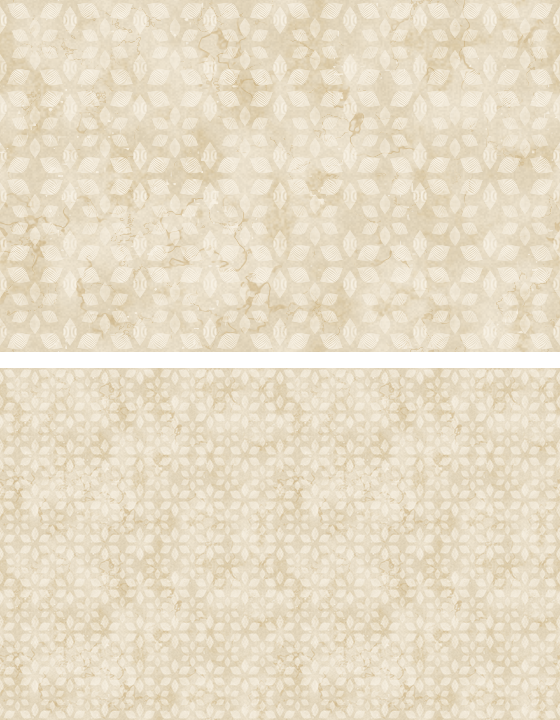
Top, the tile; bottom, the same tile 2 across and 2 down.
Reproduce this pattern procedurally as a WebGL 1 fragment shader.

```glsl
precision highp float;

#define CELLS vec2(8.0, 4.0)
#define LINES 5.0
#define LARGE_PETAL vec3(0.288, 0.205, 0.100)
#define SMALL_PETAL vec3(0.228, 0.150, 0.076)
#define SAND vec3(0.878, 0.826, 0.722)
#define CREAM vec3(0.920, 0.880, 0.800)
#define TAN vec3(0.845, 0.772, 0.625)
#define VEIN vec3(0.790, 0.680, 0.480)
#define IVORY vec3(0.970, 0.945, 0.895)
#define VEIN_WIDTH 0.022
#define GRAIN 0.045

uniform vec2 u_resolution;

const float SECTOR = 1.0471976;

float hash(vec2 p) {
  return fract(sin(dot(p, vec2(127.1, 311.7))) * 43758.5453);
}

// Value noise that wraps after one canvas
float noise(vec2 uv, vec2 period, float seed) {
  vec2 p = uv * period;
  vec2 i = floor(p);
  vec2 f = fract(p);
  f = f * f * (3.0 - 2.0 * f);
  vec2 a = mod(i, period) + seed;
  vec2 b = mod(i + 1.0, period) + seed;
  return mix(mix(hash(a), hash(vec2(b.x, a.y)), f.x),
             mix(hash(vec2(a.x, b.y)), hash(b), f.x), f.y);
}

float fbm(vec2 uv, vec2 period, float seed) {
  float sum = 0.0;
  float amplitude = 0.5;
  for (int i = 0; i < 5; i++) {
    sum += amplitude * noise(uv, period, seed);
    period *= 2.0;
    seed += 17.3;
    amplitude *= 0.55;
  }
  return sum / 1.0552;
}

// Ragged cracks along the middle level of the noise
float veins(vec2 uv, vec2 period, float seed) {
  float level = abs(fbm(uv, period, seed) - 0.5);
  float patches = smoothstep(0.48, 0.64, fbm(uv, period, seed + 41.0));
  return (1.0 - smoothstep(0.0, VEIN_WIDTH, level)) * patches;
}

vec3 marble(vec2 uv) {
  float cloud = fbm(uv, vec2(16.0, 10.0), 3.0);
  float blotch = fbm(uv, vec2(14.0, 9.0), 29.0);
  float grain = noise(uv, vec2(320.0, 200.0), 5.0);
  float pits = noise(uv, vec2(200.0, 125.0), 71.0);
  vec3 color = mix(SAND, CREAM, smoothstep(0.25, 0.75, cloud));
  // Speckled stains
  float stain = smoothstep(0.53, 0.72, blotch);
  color = mix(color, TAN, stain * (0.15 + 0.75 * pits));
  vec2 warp = vec2(noise(uv, vec2(48.0, 30.0), 8.0),
                   noise(uv, vec2(48.0, 30.0), 19.0)) - 0.5;
  vec2 bent = uv + 0.012 * warp;
  float cracks = max(veins(bent, vec2(10.0, 6.0), 57.0),
                     0.8 * veins(bent, vec2(22.0, 14.0), 93.0));
  color = mix(color, VEIN, 0.55 * cracks);
  // Pale chips
  float chips = smoothstep(0.84, 0.96, noise(uv, vec2(144.0, 90.0), 12.0))
              * smoothstep(0.60, 0.75, noise(uv, vec2(18.0, 11.0), 66.0));
  color = mix(color, IVORY, 0.8 * chips);
  return color + GRAIN * (grain - 0.5);
}

// Six petals; shape holds centre radius, half length and half width
float flower(vec2 v, vec3 shape, float px) {
  float angle = (floor(atan(v.y, v.x) / SECTOR) + 0.5) * SECTOR;
  vec2 axis = vec2(cos(angle), sin(angle));
  // The slanted petals are shorter, fuller and further out
  shape *= mix(vec3(1.07, 0.94, 1.14), vec3(1.0), step(0.9, abs(axis.y)));
  float along = dot(v, axis) - shape.x;
  float across = dot(v, vec2(-axis.y, axis.x));
  float t = clamp(along / shape.y, -1.0, 1.0);
  float width = shape.z * pow(max(cos(1.5707963 * t), 0.0), 1.2);
  float inside = 1.0 - smoothstep(-0.6 * px, 0.6 * px, abs(across) - width);
  inside *= 1.0 - smoothstep(-px, px, abs(along) - shape.y);

  // Engraved lines running from tip to tip
  float spacing = max(width, px) / LINES;
  float offset = (0.5 - abs(fract(abs(across) / spacing) - 0.5)) * spacing;
  float stroke = 0.25 * spacing;
  float line = 1.0 - smoothstep(stroke - 0.4 * px, stroke + 0.4 * px, offset);
  line = mix(0.5, line, smoothstep(0.5, 1.5, spacing / px));
  float side = smoothstep(-px, px, across);
  return inside * (0.18 + 0.70 * line + 0.10 * side);
}

void main() {
  vec2 uv = gl_FragCoord.xy / u_resolution;
  vec2 cell = uv * CELLS;
  float px = CELLS.x / u_resolution.x;
  vec2 scale = vec2(1.0, u_resolution.y * CELLS.x / (u_resolution.x * CELLS.y));

  // Large flowers on the corners, small ones in the middle of the cells
  float large = flower((fract(cell + 0.5) - 0.5) * scale, LARGE_PETAL, px);
  float small = flower((fract(cell) - 0.5) * scale, SMALL_PETAL, px);
  float wear = 0.75 + 0.5 * fbm(uv, vec2(32.0, 20.0), 83.0);
  float ink = min(max(large, small * 0.9) * wear, 1.0);

  gl_FragColor = vec4(mix(marble(uv), IVORY, ink), 1.0);
}
```
